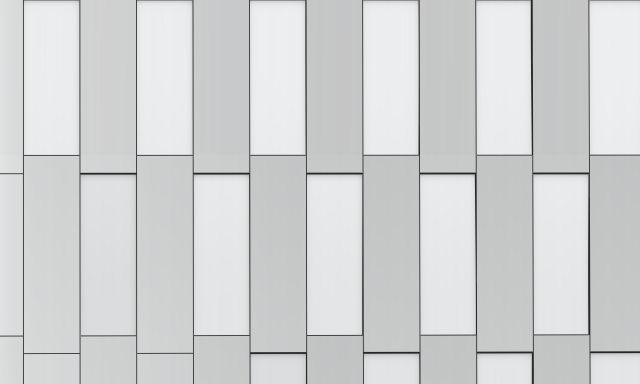
Write a Shadertoy shader that draws this texture.

```glsl
// Facade cladding: staggered columns of tall grey panels alternating with pale inset panels.
// Each column repeats one grey + pale cell, shifted half a period in odd columns;
// thin joints, recess shadows and faint layered-sine brushing are laid over the panels.

// Layout in units of canvas width, y measured downward from the top edge
const float ASPECT       = 0.599;   // nominal height of the design
const float COLUMN_PITCH = 0.08836;
const float COLUMN_START = 0.0365;
const float CELL_HEIGHT  = 0.5612;
const float GREY_HEIGHT  = 0.3086;
const float CELL_START   = 0.2422;
const float STAGGER      = 0.2812;

// Slight perspective of the wall
const float SPREAD       = 0.0035;  // columns lean right toward the bottom
const float TILT         = 0.008;   // lower rows rise toward the right
const float FORESHORTEN  = 0.0095;  // top row is squeezed

// Joints and recess shadows
const float JOINT_HALF   = 0.00065;
const float LINTEL_HALF  = 0.0014;
const float REVEAL_WIDTH = 0.0019;
const float SHADOW_REACH = 0.0035;
const float SHADOW_DEPTH = 0.14;

// Colours
const vec3 GREY_LEFT  = vec3(0.832, 0.835, 0.837);
const vec3 GREY_RIGHT = vec3(0.772, 0.775, 0.777);
const vec3 PALE_HIGH  = vec3(0.926, 0.932, 0.938);
const vec3 PALE_LOW   = vec3(0.892, 0.898, 0.902);
const vec3 JOINT      = vec3(0.150, 0.155, 0.150);
const float GREY_FADE = 0.022;      // grey panels lighten toward their foot
const float EDGE_GLOW = 0.040;      // light at the far left
const float PANEL_VARIATION = 0.008;

float hash(vec2 p) {
    return fract(sin(dot(p, vec2(127.1, 311.7))) * 4375.85);
}

// Faint vertical brushing, about -1 to 1
float brushing(vec2 p) {
    return 0.6 * sin(p.x * 173.0 + sin(p.y * 5.0)) + 0.4 * sin(p.x * 411.0 + p.y * 3.0);
}

// Box-filtered coverage of the band from lo to hi
float band(float d, float lo, float hi, float pixel) {
    return (clamp(d + 0.5 * pixel, lo, hi) - clamp(d - 0.5 * pixel, lo, hi)) / pixel;
}

void mainImage(out vec4 fragColor, in vec2 fragCoord) {
    vec2 uv = fragCoord / iResolution.xy;
    vec2 p = vec2(uv.x, (1.0 - uv.y) * ASPECT);
    vec2 pixel = vec2(1.0, ASPECT) / iResolution.xy;

    // Wall coordinates after perspective
    vec2 wall = p;
    wall.x -= SPREAD * p.x * p.y;
    wall.y += TILT * (p.x - 0.4) * p.y * p.y;
    wall.y -= FORESHORTEN * (1.0 - smoothstep(0.0, 0.2, p.y));

    // Column and cell of this point
    float column = floor((wall.x - COLUMN_START) / COLUMN_PITCH);
    float across = wall.x - COLUMN_START - column * COLUMN_PITCH;
    float odd = mod(column, 2.0);
    float y = wall.y - CELL_START - odd * STAGGER;
    float cell = floor(y / CELL_HEIGHT);
    float down = y - cell * CELL_HEIGHT;

    // Pale panels open to the right of a diagonal; the rest stay grey
    float level = 2.0 * (cell + 1.0) + odd;
    float fromDiagonal = column - (3.0 * level - 3.0);
    bool recessed = fromDiagonal >= 0.0;
    bool lower = down > GREY_HEIGHT;
    bool pale = recessed && lower;

    // Panel faces
    float tone = (hash(vec2(column, 2.0 * cell + float(lower))) - 0.5) * PANEL_VARIATION;
    vec3 grey = mix(GREY_LEFT, GREY_RIGHT, smoothstep(0.0, 0.55, p.x));
    grey += GREY_FADE * (min(down / GREY_HEIGHT, 1.0) - 0.5) * step(0.0, y + STAGGER);
    grey += EDGE_GLOW * exp(-p.x / 0.025);
    vec3 face = mix(PALE_HIGH, PALE_LOW, smoothstep(0.1, 0.5, p.y));
    face -= 0.035 * exp(1.0 - max(fromDiagonal, 1.0));
    vec3 color = (pale ? face : grey) + tone + 0.002 * brushing(wall);

    // Soft shadow cast into each recess
    float fromTop = down - GREY_HEIGHT;
    float toRight = COLUMN_PITCH - across;
    if (pale) {
        float sides = 0.5 * exp(-across / SHADOW_REACH) + exp(-toRight / SHADOW_REACH);
        float top = 2.0 * exp(-fromTop / SHADOW_REACH);
        color *= 1.0 - SHADOW_DEPTH * min(sides + top, 2.5);
    }

    // Horizontal joints: hairlines, heavier above a recess
    float lintel = recessed ? LINTEL_HALF : JOINT_HALF;
    float sill = min(down, CELL_HEIGHT - down);
    float ink = max(band(sill, -JOINT_HALF, JOINT_HALF, pixel.y),
                    band(fromTop, -lintel, lintel, pixel.y));

    // Vertical joints, with a dark reveal widening toward the right of the wall
    float seam = min(across, toRight);
    ink = max(ink, band(seam, -JOINT_HALF, JOINT_HALF, pixel.x));
    if (pale) {
        float taper = 0.6 + 0.4 * sin(p.y * 11.0 + column * 1.7);
        float reveal = JOINT_HALF + REVEAL_WIDTH * smoothstep(0.2, 0.9, p.x) * taper;
        ink = max(ink, band(toRight, -JOINT_HALF, reveal, pixel.x));
    }

    color = mix(color, JOINT, clamp(ink, 0.0, 1.0));
    fragColor = vec4(clamp(color, 0.0, 1.0), 1.0);
}
```
